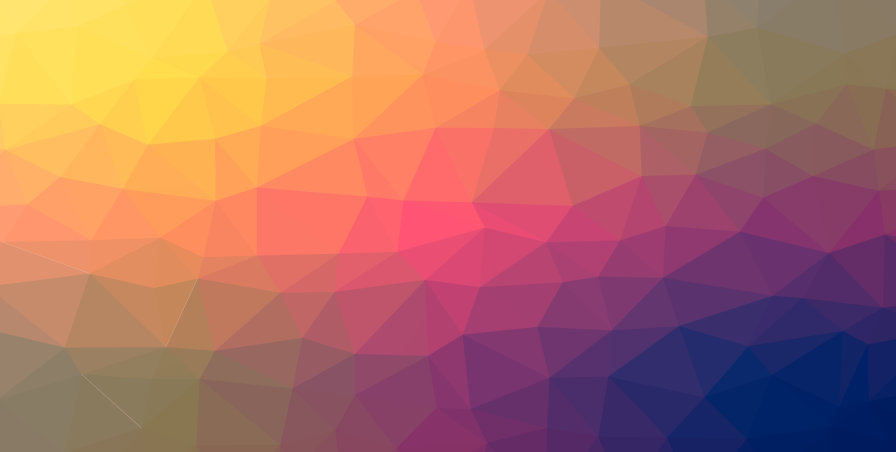
A WebGL 1 fragment shader for this background:

```glsl
precision highp float;
// Low-poly mesh of flat triangles blending yellow, pink and navy along both axes.

uniform vec2 u_resolution;

// Palette along one axis, from left or top to right or bottom
const vec3 PALE   = vec3(1.00, 0.90, 0.45);
const vec3 YELLOW = vec3(1.00, 0.86, 0.27);
const vec3 PINK   = vec3(1.00, 0.31, 0.46);
const vec3 NAVY   = vec3(0.00, 0.15, 0.42);
const vec3 INK    = vec3(0.00, 0.10, 0.36);
const float YELLOW_AT = 0.20;
const float PINK_AT   = 0.50;
const float NAVY_AT   = 0.84;
const vec3 WARMTH = vec3(0.030, -0.020, -0.005); // tint where the axes disagree

// Mesh, in units of the canvas height
const vec2 CELL = vec2(0.150, 0.111);
const vec2 GRID_SHIFT = vec2(0.02, 0.022);
const float JITTER = 0.36;

// Pale hairlines left along a few shared edges
const float HAIR_SHARE = 0.045;
const float HAIR_WIDTH = 0.0013;
const float HAIR_ALPHA = 0.35;
const vec3 HAIR_COLOR = vec3(0.95, 0.80, 0.75);

vec2 hash2(vec2 p) {
  vec2 q = vec2(dot(p, vec2(127.1, 311.7)), dot(p, vec2(269.5, 183.3)));
  return fract(sin(q) * 43758.55);
}

float ramp(float a, float b, float t) {
  return clamp((t - a) / (b - a), 0.0, 1.0);
}

vec3 palette(float t) {
  vec3 c = mix(PALE, YELLOW, ramp(0.0, YELLOW_AT, t));
  c = mix(c, PINK, ramp(YELLOW_AT, PINK_AT, t));
  c = mix(c, NAVY, ramp(PINK_AT, NAVY_AT, t));
  return mix(c, INK, ramp(NAVY_AT, 1.0, t));
}

// Average of the horizontal and the vertical palette
vec3 field(vec2 p, float aspect) {
  vec3 across = palette(p.x / aspect);
  vec3 down = palette(1.0 - p.y);
  return mix(across, down, 0.5) + WARMTH * distance(across, down);
}

vec2 meshVertex(vec2 id) {
  return (id + JITTER * (2.0 * hash2(id) - 1.0)) * CELL + GRID_SHIFT;
}

float cross2(vec2 a, vec2 b) {
  return a.x * b.y - a.y * b.x;
}

// Signed distance to the line a-b
float lineSide(vec2 p, vec2 a, vec2 b) {
  return cross2(p - a, normalize(b - a));
}

float segmentDistance(vec2 p, vec2 a, vec2 b) {
  vec2 d = b - a;
  return length(p - a - d * clamp(dot(p - a, d) / dot(d, d), 0.0, 1.0));
}

// Antialiased triangle: premultiplied flat colour and coverage
vec4 triangle(vec2 p, vec2 a, vec2 b, vec2 c, float aspect, float px) {
  float s = sign(cross2(b - a, c - a));
  float d = max(s * lineSide(p, a, b), max(s * lineSide(p, b, c), s * lineSide(p, c, a)));
  float cover = clamp(0.5 - d / px, 0.0, 1.0);
  return vec4(field((a + b + c) / 3.0, aspect), 1.0) * cover;
}

void main() {
  float px = 1.0 / u_resolution.y;
  float aspect = u_resolution.x * px;
  vec2 p = gl_FragCoord.xy * px;
  vec2 home = floor((p - GRID_SHIFT) / CELL);

  // A faint base fills any gap between triangles
  vec4 sum = vec4(field(p, aspect), 1.0) * 0.001;
  float hair = 0.0;

  for (int j = -1; j <= 1; j++) {
    for (int i = -1; i <= 1; i++) {
      vec2 id = home + vec2(float(i), float(j));
      vec2 a = meshVertex(id);
      vec2 b = meshVertex(id + vec2(1.0, 0.0));
      vec2 c = meshVertex(id + vec2(0.0, 1.0));
      vec2 d = meshVertex(id + vec2(1.0, 1.0));

      // Split each quad along its shorter diagonal
      bool falling = distance(b, c) < distance(a, d);
      vec2 m = falling ? b : a;
      vec2 n = falling ? c : d;
      sum += triangle(p, m, n, falling ? a : b, aspect, px);
      sum += triangle(p, m, n, falling ? d : c, aspect, px);

      float chosen = step(hash2(id + 37.0).x, HAIR_SHARE);
      float edge = segmentDistance(p, m, n) - 0.5 * HAIR_WIDTH;
      hair = max(hair, chosen * clamp(0.5 - edge / px, 0.0, 1.0));
    }
  }

  vec3 color = mix(sum.rgb / sum.a, HAIR_COLOR, hair * HAIR_ALPHA);
  gl_FragColor = vec4(color, 1.0);
}
```
